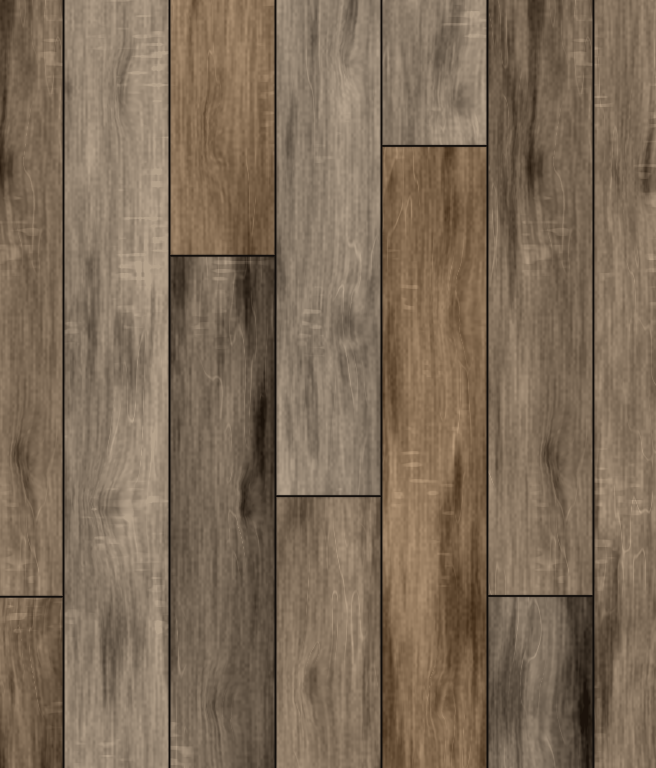
This texture is drawn by a WebGL 2 fragment shader. Its source:

```glsl
#version 300 es
precision highp float;
uniform vec2 u_resolution;
out vec4 fragColor;

// Layout, in units of the canvas height
const int COLUMNS = 7;
const float PLANK_WIDTH = 0.138;
const float FIRST_OFFSET = 0.0553;
const float SEAM_HALF_WIDTH = 0.0012;
const float BEVEL_WIDTH = 0.004;
// Height of the end joint in each column; negative means none
const float JOINT[7] = float[](0.223, -1.0, 0.667, 0.354, 0.810, 0.224, -1.0);

// Plank tone, warmth and sideways shading: (below, above) the joint
const vec2 TONE[7] = vec2[](vec2(0.54, 0.60), vec2(0.82), vec2(0.44, 0.58),
    vec2(0.61, 0.76), vec2(0.60, 0.84), vec2(0.45, 0.58), vec2(0.69));
const vec2 WARMTH[7] = vec2[](vec2(0.7, 0.5), vec2(0.0), vec2(0.1, 1.2),
    vec2(0.4, -0.1), vec2(1.3, 0.0), vec2(0.0, 0.4), vec2(0.4));
const vec2 SIDE_SHADE[7] = vec2[](vec2(0.0), vec2(-0.10), vec2(0.34, 0.12),
    vec2(0.0, 0.08), vec2(0.10, -0.08), vec2(0.36, 0.05), vec2(0.0));

const vec3 DARK_WOOD = vec3(0.21, 0.17, 0.13);
const vec3 LIGHT_WOOD = vec3(0.63, 0.56, 0.48);
const vec3 WARM_TINT = vec3(0.025, -0.006, -0.035);
const vec3 SEAM_COLOR = vec3(0.07, 0.055, 0.045);
const float LIFT = 0.08;
const float STAIN = 0.38;
const float FIBRE = 0.26;
const float RINGS = 0.055;
const float LIMING = 0.20;
const float SAW_MARKS = 0.22;

float hash(vec2 p) {
    vec3 q = fract(p.xyx * vec3(0.1031, 0.1030, 0.0973));
    q += dot(q, q.yzx + 33.33);
    return fract((q.x + q.y) * q.z);
}

float noise(vec2 p) {
    vec2 i = floor(p), f = fract(p);
    f = f * f * (3.0 - 2.0 * f);
    return mix(mix(hash(i), hash(i + vec2(1, 0)), f.x),
               mix(hash(i + vec2(0, 1)), hash(i + vec2(1, 1)), f.x), f.y);
}

float fbm(vec2 p) {
    float sum = 0.0, amp = 0.5;
    for (int i = 0; i < 5; i++) {
        sum += amp * noise(p);
        p = p * 2.03 + 7.7;
        amp *= 0.5;
    }
    return sum / 0.97;
}

// Lightness change of the wood at q inside a plank
float woodDetail(vec2 q, float seed) {
    vec2 s = q + vec2(seed * 3.7, seed * 2.3);

    // Knots bend the grain around a dark core
    float bend = 0.0, core = 0.0;
    for (int k = 0; k < 3; k++) {
        vec2 id = vec2(seed * 5.0 + 1.0, float(k) * 7.0 + 3.0);
        vec2 centre = vec2(PLANK_WIDTH * mix(0.25, 0.8, hash(id)),
                           (float(k) + hash(id + 31.0)) / 3.0);
        float size = mix(0.007, 0.017, hash(id + 57.0));
        vec2 d = (q - centre) * vec2(1.0, 0.5);
        d += (vec2(fbm(s * 28.0), fbm(s * 28.0 + 40.0)) - 0.5) * 0.022;
        float r2 = dot(d, d) / (size * size);
        bend += exp(-r2 * 0.16);
        core += exp(-r2) * mix(0.3, 0.9, hash(id + 83.0));
    }
    s.x += bend * 0.012;

    // Broad stains and dark streaks along the plank
    float cloud = fbm(s * vec2(15.0, 3.2));
    float streak = smoothstep(0.56, 0.78, fbm(s * vec2(38.0, 5.5) + 19.0));
    float tone = (cloud - 0.5) * 0.75 - STAIN * streak - 0.45 * core;

    // Growth rings and fine fibres
    float contour = fbm(s * vec2(9.0, 1.7) + 5.0);
    float ringMask = smoothstep(0.35, 0.65, noise(s * vec2(14.0, 4.0) + 11.0));
    tone += RINGS * ringMask * sin(contour * 90.0 + bend * 14.0);
    tone += FIBRE * (noise(s * vec2(330.0, 24.0)) - 0.5);
    tone += FIBRE * 0.7 * (noise(s * vec2(150.0, 9.0)) - 0.5);
    tone += FIBRE * 0.6 * (noise(s * vec2(300.0, 210.0)) - 0.5);

    // Pale filler in the open pores
    float ridge = 1.0 - abs(2.0 * noise(s * vec2(105.0, 15.0) + contour * 6.0) - 1.0);
    float limeMask = smoothstep(0.5, 0.7, fbm(s * vec2(20.0, 5.0) + 63.0));
    tone += LIMING * limeMask * smoothstep(0.86, 1.0, ridge);

    // Patches of short crosswise saw marks
    float sawMask = smoothstep(0.57, 0.72, fbm(s * vec2(22.0, 9.0) + 91.0));
    tone += SAW_MARKS * sawMask * smoothstep(0.6, 0.85, noise(s * vec2(45.0, 190.0)));
    return tone;
}

void main() {
    vec2 p = gl_FragCoord.xy / u_resolution.y;
    float across = (p.x + FIRST_OFFSET) / PLANK_WIDTH;
    int column = int(floor(across)) % COLUMNS;
    float u = fract(across);
    bool above = p.y > JOINT[column];
    int part = above ? 1 : 0;

    // The upper planks five columns apart share one print
    float seed = float((above ? column % 5 + (column == 6 ? 6 : 0) : column) * 2 + part);
    float tone = TONE[column][part] + LIFT + woodDetail(vec2(u * PLANK_WIDTH, p.y), seed);
    tone -= SIDE_SHADE[column][part] * (smoothstep(0.35, 1.0, u) - 0.3);
    vec3 color = mix(DARK_WOOD, LIGHT_WOOD, clamp(tone, -0.25, 1.18));
    color += WARM_TINT * WARMTH[column][part];

    // Dark joints with a soft bevel
    float edge = min(min(u, 1.0 - u) * PLANK_WIDTH, abs(p.y - JOINT[column]));
    float blur = 0.7 / u_resolution.y;
    color *= mix(0.82, 1.0, smoothstep(0.0, BEVEL_WIDTH, edge));
    float seam = 1.0 - smoothstep(SEAM_HALF_WIDTH - blur, SEAM_HALF_WIDTH + blur, edge);
    fragColor = vec4(mix(color, SEAM_COLOR, seam), 1.0);
}
```
